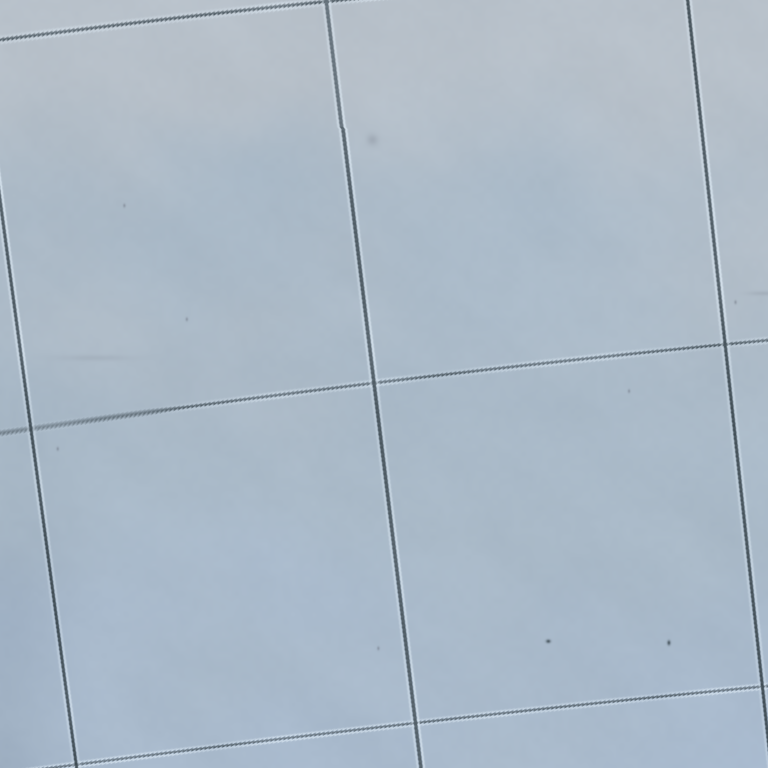
Give the GLSL for this texture, as a three.js fragment shader.

```glsl
// Pale blue-grey floor tiles seen slightly askew, about two across and two down.
// The canvas is warped into tile coordinates whose whole numbers are the joints;
// noise adds cloudy glaze, ragged grout with light rims, smudges and flecks.

varying vec2 vUv;

const vec3 GLAZE_COOL = vec3(0.665, 0.728, 0.785);
const vec3 GLAZE_WARM = vec3(0.718, 0.754, 0.790);
const vec3 GLAZE_BLUE = vec3(0.655, 0.728, 0.825);
const vec3 GROUT_DARK = vec3(0.24, 0.29, 0.32);
const vec3 GROUT_GREY = vec3(0.43, 0.48, 0.52);
const vec3 RIM_LIGHT = vec3(0.87, 0.92, 0.96);
const vec3 DIRT = vec3(0.40, 0.42, 0.47);

const vec2 CROSSING = vec2(0.487, 0.5013); // central joint crossing
const vec2 TILE_SIZE = vec2(0.4587, 0.4745);

float hash(vec2 p) {
  vec3 q = fract(vec3(p.xyx) * 0.1031);
  q += dot(q, q.yzx + 33.33);
  return fract((q.x + q.y) * q.z);
}

float noise(vec2 p) {
  vec2 i = floor(p);
  vec2 f = fract(p);
  f = f * f * (3.0 - 2.0 * f);
  float low = mix(hash(i), hash(i + vec2(1.0, 0.0)), f.x);
  float high = mix(hash(i + vec2(0.0, 1.0)), hash(i + vec2(1.0)), f.x);
  return mix(low, high, f.y);
}

float fbm(vec2 p) {
  float sum = 0.0;
  float gain = 0.5;
  for (int k = 0; k < 4; k++) {
    sum += gain * noise(p);
    p = mat2(1.6, 1.2, -1.2, 1.6) * p + 7.3;
    gain *= 0.5;
  }
  return sum / 0.9375;
}

// Skewed, gently converging tile coordinates
vec2 tileCoords(vec2 uv) {
  vec2 p = uv - CROSSING;
  float across = p.x + 0.122 * p.y;
  float slope = 0.122 - 0.014 * p.y - 0.059 * p.y * p.y;
  float up = p.y - slope * p.x + 0.024 * p.x * p.x;
  return vec2(across / (TILE_SIZE.x + 0.013 * p.y + 0.0086 * across),
              up / (TILE_SIZE.y + 0.057 * up));
}

float bell(float d, float width) {
  return exp(-d * d / (width * width));
}

// Triangle wave from -1 to 1
float zigzag(float t) {
  return 4.0 * abs(fract(t) - 0.5) - 1.0;
}

// Elliptical stain, strongest at its centre
float stain(vec2 uv, vec2 centre, vec2 size) {
  vec2 q = (uv - centre) / size;
  return exp(-dot(q, q));
}

// Light rims, one strength per side, then the grout line itself
vec3 drawJoint(vec3 base, float d, float halfWidth, float soft,
               vec3 grout, float strength, vec2 rim) {
  float rims = rim.x * bell(d + halfWidth + 0.0021, 0.0016)
             + rim.y * bell(d - halfWidth - 0.0021, 0.0016);
  float core = 1.0 - smoothstep(halfWidth - soft, halfWidth + soft, abs(d));
  vec3 col = mix(base, RIM_LIGHT, clamp(rims, 0.0, 1.0));
  return mix(col, grout, clamp(strength * core, 0.0, 1.0));
}

vec3 glaze(vec2 uv, vec2 tile) {
  float cloud = fbm(uv * vec2(3.0, 4.0) + 2.0);
  float wisps = fbm(mat2(0.8, 0.6, -0.6, 0.8) * uv * vec2(9.0, 16.0));
  float warm = smoothstep(0.42, 0.94, uv.y - 0.1 * uv.x + 0.6 * (cloud - 0.5));
  float blue = smoothstep(0.45, -0.1, uv.y + 0.6 * (cloud - 0.5));
  vec3 col = mix(GLAZE_COOL, GLAZE_WARM, warm);
  col = mix(col, GLAZE_BLUE, 0.6 * blue);
  col += 0.03 * (wisps - 0.5) + 0.01 * (hash(tile + 11.0) - 0.5);
  col += 0.007 * (noise(uv * 110.0) - 0.5);
  return col - 0.04 * smoothstep(0.14, 0.0, uv.x) * smoothstep(0.6, 0.1, uv.y);
}

void main() {
  vec2 uv = vUv;
  vec2 cell = tileCoords(uv);
  vec2 joint = floor(cell + 0.5);
  vec2 d = (cell - joint) * TILE_SIZE;
  vec3 col = glaze(uv, floor(cell));

  // Smudges and stray flecks
  col = mix(col, DIRT, 0.22 * stain(uv, vec2(0.485, 0.818), vec2(0.007)));
  col = mix(col, DIRT, 0.12 * stain(uv, vec2(0.125, 0.534), vec2(0.045, 0.004)));
  col = mix(col, DIRT, 0.16 * stain(uv, vec2(0.995, 0.618), vec2(0.02, 0.003)));
  col = mix(col, GROUT_DARK, 0.8 * stain(uv, vec2(0.714, 0.165), vec2(0.003, 0.0024)));
  col = mix(col, GROUT_DARK, 0.8 * stain(uv, vec2(0.871, 0.163), vec2(0.0022, 0.0032)));
  for (int k = 0; k < 6; k++) {
    vec2 spot = vec2(hash(vec2(float(k), 3.7)), hash(vec2(float(k), 8.1)));
    col = mix(col, DIRT, 0.4 * stain(uv, spot, vec2(0.0018, 0.0026)));
  }

  // Cross joints: thin, grey and serrated, blurred toward the left
  float teeth = zigzag(uv.x * 175.0 - d.y * 110.0);
  float wearX = noise(vec2(uv.x * 14.0, joint.y * 5.0 + 20.0));
  float blur = smoothstep(0.25, 0.18, uv.x) * (1.0 - abs(joint.y));
  float rimX = (0.15 + 0.4 * wearX + 0.15 * abs(joint.y)) * (1.0 - 0.8 * blur);
  col = drawJoint(col, d.y + 0.0007 * teeth, 0.0015 + 0.0012 * blur, 0.0014 + 0.0014 * blur,
                  mix(GROUT_DARK, GROUT_GREY, 0.25 + 0.6 * wearX),
                  0.82 - 0.2 * blur + 0.15 * teeth, rimX * vec2(0.9, 0.7 + 0.3 * teeth));

  // Long joints: darker and crisper, with one faded stretch at the top
  float ripple = zigzag(uv.y * 175.0);
  float wearY = noise(vec2(uv.y * 11.0, joint.x * 5.0 + 40.0));
  float middle = 1.0 - abs(joint.x);
  float faded = smoothstep(0.831, 0.836, uv.y) * middle;
  float rimY = 0.35 + 0.4 * wearY;
  col = drawJoint(col, d.x + 0.0002 * ripple + 0.0015 * faded, 0.0019 + 0.0003 * middle, 0.0013,
                  mix(GROUT_DARK, GROUT_GREY, max(0.4 * wearY + 0.15 * middle, 0.8 * faded)),
                  0.94 + 0.06 * ripple, rimY * vec2(0.75, 1.0));

  gl_FragColor = vec4(clamp(col, 0.0, 1.0), 1.0);
}
```
